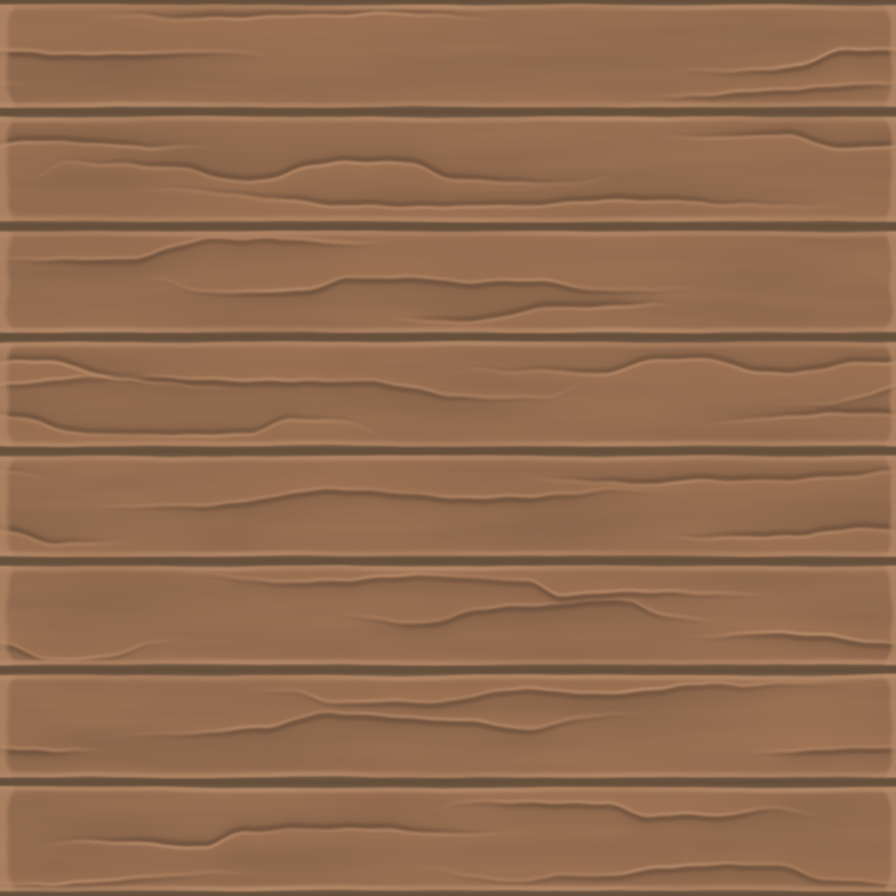
A Shadertoy shader for this texture:

```glsl
// Eight horizontal hand-painted wooden planks with dark seams, pale worn rims and long cracks.

vec2 hash2(vec2 p) {
    p = vec2(dot(p, vec2(127.1, 311.7)), dot(p, vec2(269.5, 183.3)));
    return fract(sin(p) * 43758.55);
}

// Gradient noise, roughly -0.7 to 0.7
float noise(vec2 p) {
    vec2 i = floor(p), f = p - i;
    vec2 u = f * f * f * (f * (f * 6.0 - 15.0) + 10.0);
    vec2 e = vec2(0.0, 1.0);
    float a = dot(hash2(i) * 2.0 - 1.0, f);
    float b = dot(hash2(i + e.yx) * 2.0 - 1.0, f - e.yx);
    float c = dot(hash2(i + e.xy) * 2.0 - 1.0, f - e.xy);
    float d = dot(hash2(i + e.yy) * 2.0 - 1.0, f - e.yy);
    return mix(mix(a, b, u.x), mix(c, d, u.x), u.y);
}

float bell(float x, float width) {
    x /= width;
    return exp(-x * x);
}

// Height of a crack along its length: slow drift, sudden shelves, small chips
float crackPath(float x, float seed) {
    float shelf = smoothstep(-0.12, 0.12, noise(vec2(x * 5.0, seed)));
    return 0.022 * noise(vec2(x * 4.0, seed + 3.3))
         + 0.016 * (shelf - 0.5)
         + 0.004 * noise(vec2(x * 26.0, seed + 7.7));
}

void mainImage(out vec4 fragColor, in vec2 fragCoord) {
    vec2 p = fragCoord / iResolution.xy;
    const float planks = 8.0;
    const vec3 light = vec3(0.71, 0.54, 0.41);
    const vec3 warm = vec3(0.65, 0.46, 0.325);
    const vec3 shade = vec3(0.43, 0.315, 0.235);
    const vec3 seamColor = vec3(0.40, 0.31, 0.23);

    // Nearest seam, slightly uneven inside the canvas
    float seam = round(p.y * planks);
    float shift = mod(seam, planks) == 0.0 ? 0.0 : 0.007 * (hash2(vec2(seam, 4.0)).x - 0.5);
    float fromSeam = p.y - seam / planks - shift;
    float side = step(0.0, fromSeam);
    float row = seam - 1.0 + side;

    // Wood tone: broad mottling and stretched grain
    float tone = 0.5 + 0.5 * noise(vec2(p.x * 4.0, p.y * 15.0 + row * 5.0))
               + 0.35 * noise(vec2(p.x * 5.0 + row * 9.0, p.y * 50.0))
               + 0.12 * noise(vec2(p.x * 12.0, p.y * 150.0));
    vec3 color = mix(vec3(0.535, 0.395, 0.295), vec3(0.62, 0.455, 0.33), clamp(tone, 0.0, 1.0));
    float redness = smoothstep(0.2, 0.6, noise(p * vec2(6.0, 13.0) + row * 3.0));
    color = mix(color, vec3(0.57, 0.39, 0.295), 0.5 * redness);

    // Cracks: a dark groove with a lit lip, tapering at both ends
    for (int k = 0; k < 3; k++) {
        float seed = row * 17.0 + float(k) * 41.0 + 2.5;
        vec2 place = hash2(vec2(seed, 1.0));
        vec2 form = hash2(vec2(seed, 2.0));
        float x = fract(p.x - place.x + 0.5) - 0.5;
        float reach = mix(0.13, 0.44, form.x);
        float taper = smoothstep(reach, reach * 0.4, abs(x));
        float center = (row + 0.24 + 0.26 * float(k) + 0.12 * (place.y - 0.5)) / planks;
        float facing = form.y < 0.6 ? 1.0 : -1.0;
        float d = (p.y - center - crackPath(x, seed) - 0.03 * x * (form.y - 0.5)) * facing;

        float above = smoothstep(-0.002, 0.003, d);
        color = mix(color, warm, 0.55 * taper * (1.0 - above) * exp(min(d, 0.0) / 0.014));
        color = mix(color, shade, 0.4 * taper * above * exp(-max(d, 0.0) / 0.012));
        float groove = bell(d - 0.002, 0.0015 + 0.0022 * taper);
        color = mix(color, shade, 0.75 * taper * groove);
        float glint = 0.6 + 0.6 * noise(vec2(x * 9.0, seed + 5.0));
        color = mix(color, light, sqrt(taper) * clamp(glint, 0.15, 0.9) * bell(d + 0.0028, 0.0022));
    }

    // Worn pale rims along the seams and the plank ends
    float lane = seam * 7.3 + side * 3.7;
    float halfWidth = 0.0052 + 0.003 * noise(vec2(p.x * 7.0, lane))
                    + 0.001 * noise(vec2(p.x * 25.0, lane));
    float outside = abs(fromSeam) - halfWidth;
    float wear = clamp(0.65 + 0.7 * noise(vec2(p.x * 5.0, lane + 11.0)), 0.2, 0.95);
    color = mix(color, warm, 0.4 * exp(-max(outside, 0.0) / 0.010));
    color = mix(color, light, wear * bell(outside - 0.003, 0.0033));
    float chip = 0.005 * noise(vec2(p.y * 30.0, 8.0));
    float corner = 0.006 * bell(outside, 0.012);
    float endRim = smoothstep(0.013, 0.004, p.x - chip - corner)
                 + smoothstep(0.009, 0.002, 1.0 - p.x - chip - corner);
    color = mix(color, light, 0.65 * endRim);

    // Dark seam, deepest at its core
    float gap = smoothstep(0.0018, -0.0018, outside);
    color = mix(color, seamColor + 0.05 * smoothstep(0.001, 0.007, abs(fromSeam)), gap);

    fragColor = vec4(color, 1.0);
}
```
